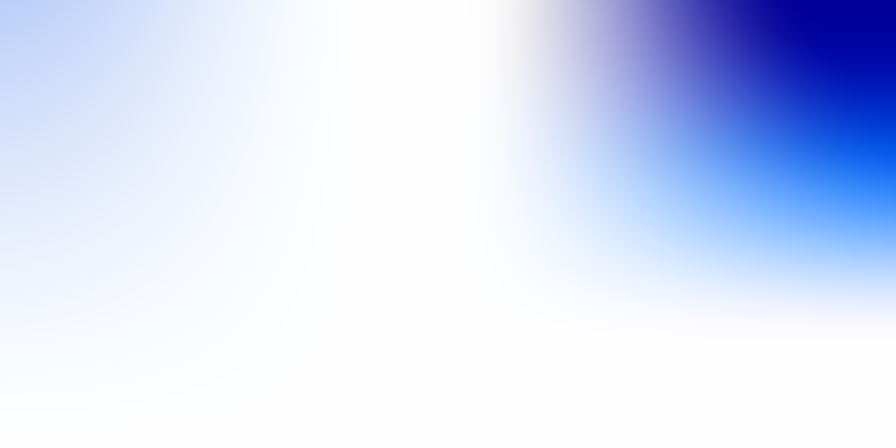
Reproduce this background procedurally as a Shadertoy shader.

```glsl
// Soft white backdrop with a deep blue glow at upper right and a pale blue haze at upper left.

const vec3 PAPER = vec3(0.996, 0.998, 1.0);
const vec3 NAVY = vec3(0.0, 0.0, 0.6);
const vec3 HAZE_ABSORPTION = vec3(0.27, 0.19, 0.03);
const vec3 FRINGE_ABSORPTION = vec3(0.015, 0.025, 0.045);

// Navy at the top, through azure, to paper; each channel rises at its own depth.
vec3 blueRamp(float depth) {
    vec3 rise = smoothstep(vec3(0.30, 0.04, 0.02), vec3(0.77, 0.80, 0.48), vec3(depth));
    return mix(NAVY, PAPER, rise);
}

// Coverage of the right glow, with a softer side edge further down.
float glowCoverage(vec2 p) {
    float spread = clamp(p.y / 0.42, 0.0, 1.0);
    return smoothstep(mix(0.53, 0.50, spread), mix(0.90, 1.05, spread), p.x);
}

// Strength of the left haze, fading to the right and downward.
float hazeStrength(vec2 p) {
    return (1.0 - smoothstep(-0.02, 0.42, p.x)) * pow(max(1.0 - p.y, 0.0), 1.5);
}

// Elliptical bell with its peak at center.
float softSpot(vec2 p, vec2 center, vec2 radius) {
    vec2 d = (p - center) / radius;
    return exp(-dot(d, d));
}

void mainImage(out vec4 fragColor, in vec2 fragCoord) {
    vec2 p = fragCoord / iResolution.xy;
    p.y = 1.0 - p.y; // depth below the top edge

    // Pale left haze
    vec3 color = PAPER - HAZE_ABSORPTION * hazeStrength(p);

    // Faint warm grey fringe beside the blue
    color -= FRINGE_ABSORPTION * softSpot(p, vec2(0.62, 0.0), vec2(0.07, 0.22));

    // Saturated right glow
    color = mix(color, blueRamp(p.y), glowCoverage(p));

    fragColor = vec4(clamp(color, 0.0, 1.0), 1.0);
}
```
